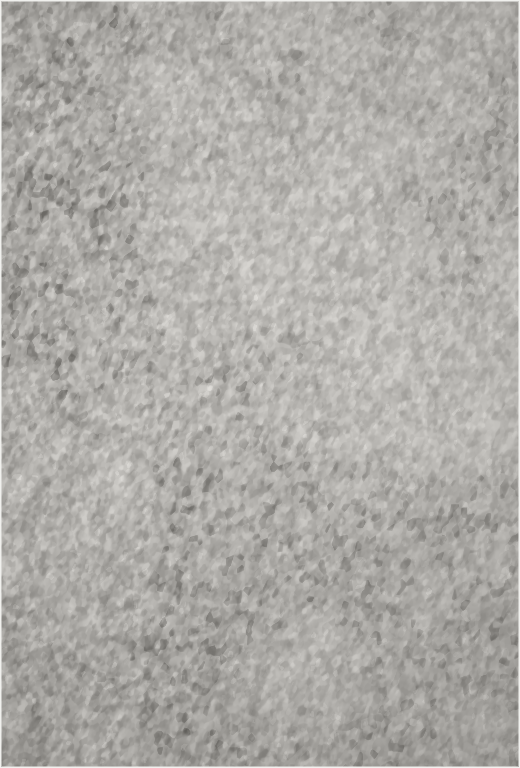
Write a WebGL 1 fragment shader that draws this texture.

```glsl
precision highp float;
uniform vec2 u_resolution;

vec3 hash3(vec2 cell) {
  vec3 k = vec3(dot(cell, vec2(127.1, 311.7)),
                dot(cell, vec2(269.5, 183.3)),
                dot(cell, vec2(419.2, 371.9)));
  return fract(sin(k) * 43758.545);
}

// Soft cellular noise: random tones blended around scattered points
float grains(vec2 p, float sharpness) {
  vec2 cell = floor(p);
  float toneSum = 0.0;
  float weightSum = 0.0;
  for (int y = -1; y <= 1; y++) {
    for (int x = -1; x <= 1; x++) {
      vec2 id = cell + vec2(float(x), float(y));
      vec3 h = hash3(id);
      vec2 d = id + h.xy - p;
      float weight = exp(-sharpness * dot(d, d)) + 1e-5;
      toneSum += weight * h.z;
      weightSum += weight;
    }
  }
  return toneSum / weightSum;
}

void main() {
  vec2 uv = gl_FragCoord.xy / u_resolution;
  vec2 p = gl_FragCoord.xy / u_resolution.y;

  // Broad lighting, brightest above the middle
  vec2 fromLight = uv - vec2(0.56, 0.58);
  float tone = 0.722 - dot(fromLight * fromLight, vec2(0.15, 0.30));

  // Cloudy wear that gathers the dark specks
  float wear = 0.6 * grains(p * 6.0 + 3.7, 4.0) + 0.4 * grains(p * 17.0 + 9.1, 4.0);
  tone -= 0.07 * (wear - 0.5);

  // Grains slightly stretched along a steep diagonal
  vec2 q = mat2(0.92, 0.39, -0.39, 0.92) * p * vec2(1.2, 0.85);
  float coarse = grains(q * 92.0, 7.0);
  float fine = grains(q * 180.0 + 31.0, 6.0);
  float specks = smoothstep(0.58, 0.95, grains(q * 112.0 + 57.0, 9.0));
  float glints = smoothstep(0.84, 0.98, grains(q * 150.0 + 83.0, 12.0));

  float relief = 0.12 * (coarse - 0.5) + 0.11 * (fine - 0.5);
  relief -= 0.13 * specks * smoothstep(0.2, 0.75, wear);
  relief += 0.05 * glints;
  tone += relief * mix(1.2, 0.85, uv.x);

  vec3 stone = tone + vec3(0.008, 0.0, -0.016);

  // Thin pale margin
  vec2 inset = min(p, u_resolution / u_resolution.y - p);
  float inside = smoothstep(0.0012, 0.0027, min(inset.x, inset.y));
  gl_FragColor = vec4(mix(vec3(0.94, 0.94, 0.93), stone, inside), 1.0);
}
```
